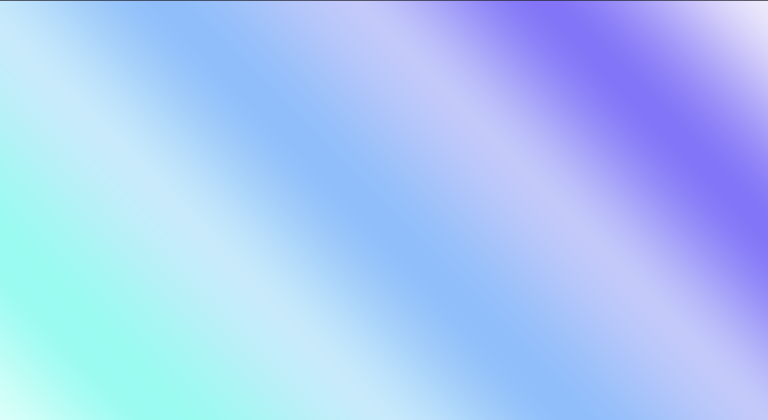
A WebGL 1 fragment shader for this background:

```glsl
precision highp float;
// Soft diagonal ribbons running from mint through blue to violet.
// One slanted coordinate drives a chain of gentle colour blends, and a
// faint hairline closes the upper edge.

uniform vec2 u_resolution;

const float ASPECT = 1.8286;   // width of the design in units of its height
const float SLANT = 0.98;      // sideways shift of a ribbon per unit of descent
const float RULE_DEPTH = 0.0017;
const float SOFTNESS = 0.65;   // 0 is a linear blend, 1 a fully eased one

const vec3 MINT_WHITE = vec3(0.87, 1.00, 0.98);
const vec3 MINT       = vec3(0.60, 0.985, 0.945);
const vec3 PALE_SKY   = vec3(0.785, 0.92, 0.985);
const vec3 BLUE       = vec3(0.56, 0.745, 0.98);
const vec3 LAVENDER   = vec3(0.768, 0.79, 0.98);
const vec3 VIOLET     = vec3(0.51, 0.46, 0.97);
const vec3 LILAC_WHITE = vec3(0.94, 0.93, 0.985);
const vec3 RULE_COLOR = vec3(0.15, 0.15, 0.20);

// Blend from the colour so far to the next one between two positions.
vec3 blendTo(vec3 color, vec3 next, float start, float end, float t) {
  float linear = clamp((t - start) / (end - start), 0.0, 1.0);
  float eased = smoothstep(0.0, 1.0, linear);
  return mix(color, next, mix(linear, eased, SOFTNESS));
}

// Colour across the ribbons at slanted position t.
vec3 ribbons(float t) {
  vec3 color = blendTo(MINT_WHITE, MINT, -1.02, -0.62, t);
  color = blendTo(color, PALE_SKY, -0.55, -0.07, t);
  color = blendTo(color, BLUE, -0.07, 0.365, t);
  color = blendTo(color, LAVENDER, 0.40, 0.85, t);
  color = blendTo(color, VIOLET, 0.85, 1.27, t);
  return blendTo(color, LILAC_WHITE, 1.32, 1.85, t);
}

// Antialiased coverage of a strip along the upper edge.
float topRule(float descent, float depth, float pixel) {
  return clamp((depth - descent) / pixel + 0.5, 0.0, 1.0);
}

void main() {
  vec2 uv = gl_FragCoord.xy / u_resolution;
  float descent = 1.0 - uv.y;
  vec3 color = ribbons(uv.x * ASPECT - descent * SLANT);
  float rule = topRule(descent, RULE_DEPTH, 1.0 / u_resolution.y);
  gl_FragColor = vec4(mix(color, RULE_COLOR, rule), 1.0);
}
```
